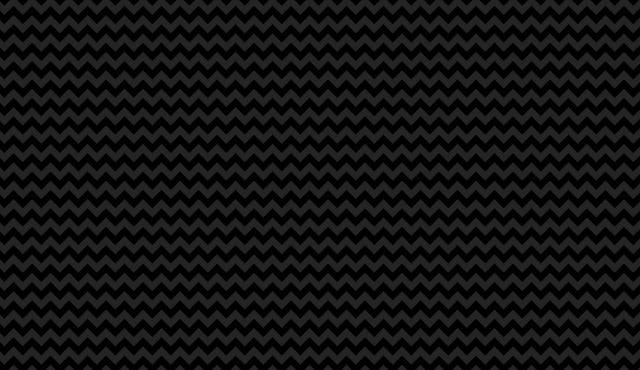
Reproduce this pattern procedurally as a WebGL 2 fragment shader.

```glsl
#version 300 es
precision highp float;
// Charcoal and black chevron stripes: small 45 degree zigzags in even rows.

uniform vec2 u_resolution;
out vec4 fragColor;

const vec2 REPEATS = vec2(34.6, 20.1);   // zigzags across, stripe pairs down
const vec2 FIRST_PEAK = vec2(0.734, 0.284); // lowest left peak, in repeats
const float AMPLITUDE = 0.5;             // zigzag height, in repeats
const float STRIPE = 0.5;                // charcoal share of each repeat
const vec3 CHARCOAL = vec3(0.14);
const vec3 BLACK = vec3(0.005);

// Distance to the nearest whole number: 0 at whole numbers, 0.5 between.
float triangleWave(float x) {
    return abs(fract(x + 0.5) - 0.5);
}

// Signed vertical distance to the stripe edge, positive inside.
float chevron(vec2 p, float amplitude, float stripe) {
    float depth = -p.y - 2.0 * amplitude * triangleWave(p.x);
    return 0.5 * stripe - triangleWave(depth - 0.5 * stripe);
}

void main() {
    vec2 uv = gl_FragCoord.xy / u_resolution;
    vec2 p = uv * REPEATS - FIRST_PEAK;

    // Soften the edge over about one pixel.
    float blur = 0.7 * REPEATS.y / u_resolution.y;
    float cover = smoothstep(-blur, blur, chevron(p, AMPLITUDE, STRIPE));

    fragColor = vec4(mix(BLACK, CHARCOAL, cover), 1.0);
}
```
